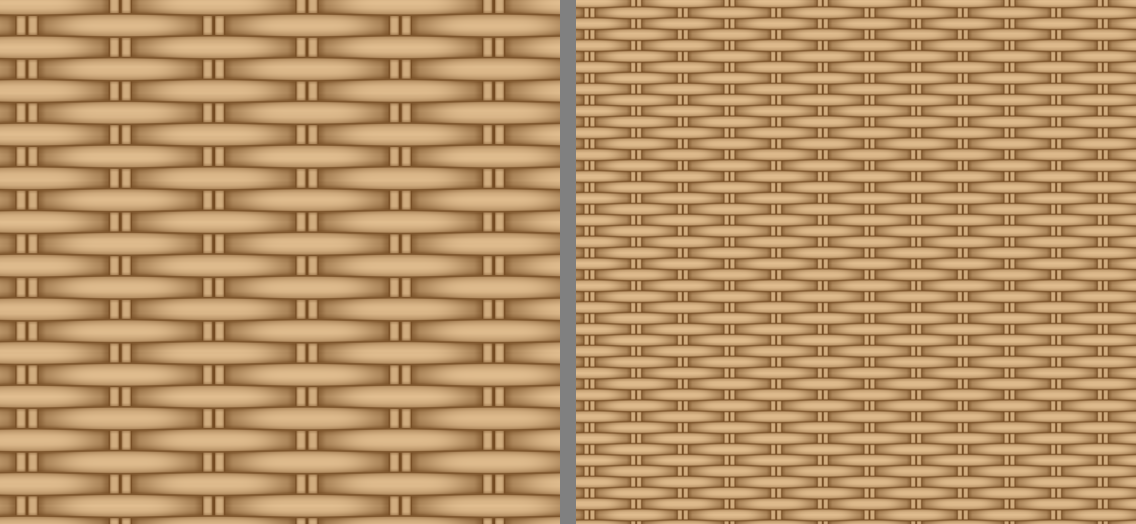
Left, the tile; right, the same tile 2 across and 2 down.
A Shadertoy shader for this pattern:

```glsl
const float PI = 3.14159265;
const vec2 REPEATS = vec2(6.0, 24.0);      // posts across, strands down
const vec2 OFFSET = vec2(0.289, 0.3333);
const float BULGE = 0.035;                 // how far a strand swells over its neighbours
const float POST_HALF_WIDTH = 0.125;
const vec3 SHADOW = vec3(0.45, 0.29, 0.13);
const vec3 CANE = vec3(0.86, 0.72, 0.54);

float hash(vec2 p) {
    p = fract(p * vec2(0.1031, 0.1137));
    p += dot(p, p.yx + 33.33);
    return fract((p.x + p.y) * p.x * 17.0);
}

// Smooth fibre lines along a strand, different in every row
float fibre(float v, float row) {
    float t = v * 5.0 + 10.0;
    float cell = floor(t);
    float a = hash(vec2(cell, row));
    float b = hash(vec2(cell + 1.0, row));
    return mix(a, b, smoothstep(0.0, 1.0, fract(t))) - 0.5;
}

// Rounded strand: u runs along it, v across it, both from -1 to 1
float strandShade(float u, float v, float row) {
    float bend = smoothstep(0.15, 0.9, abs(u));
    float across = v / mix(1.0, 0.82, bend);
    float roundness = pow(max(1.0 - across * across, 0.0), 0.75);
    float shade = mix(0.42, 1.03, roundness);
    shade *= mix(1.0, 0.5, bend * bend);
    shade *= 1.0 - 0.45 * smoothstep(0.78, 0.88, abs(u));
    return shade + 0.05 * fibre(v, row) * roundness;
}

// Pair of upright rods with a dark gap between them
float postShade(float x, float v) {
    float p = (abs(x) - 0.0635) / 0.055;
    float roundness = sqrt(max(1.0 - p * p, 0.0));
    float shade = 0.9 * smoothstep(0.15, 1.0, roundness);
    return shade * (1.0 - 0.4 * smoothstep(0.55, 1.0, abs(v)));
}

void mainImage(out vec4 fragColor, in vec2 fragCoord) {
    vec2 p = fragCoord / iResolution.xy * REPEATS - OFFSET;
    float pixel = REPEATS.x / iResolution.x;

    // Wavy boundary decides which row lies here
    float seam = floor(p.y + 0.5);
    float seamHeight = seam + BULGE * cos(PI * (p.x + seam));
    float row = p.y > seamHeight ? seam : seam - 1.0;

    // Alternate rows shift by one post
    float u = mod(p.x + row, 2.0) - 1.0;
    float v = (p.y - row - 0.5) / (0.5 + BULGE * cos(PI * u));
    float fromPost = mod(p.x + row + 1.0, 2.0) - 1.0;

    float strand = strandShade(u, v, mod(row, REPEATS.y));
    float post = postShade(fromPost, v);
    float inPost = 1.0 - smoothstep(-pixel, pixel, abs(fromPost) - POST_HALF_WIDTH);
    float shade = mix(strand, post, inPost);

    // Dark contour where strands meet
    shade = mix(shade, 0.1, smoothstep(0.86, 1.0, abs(v)));
    fragColor = vec4(mix(SHADOW, CANE, shade), 1.0);
}
```
